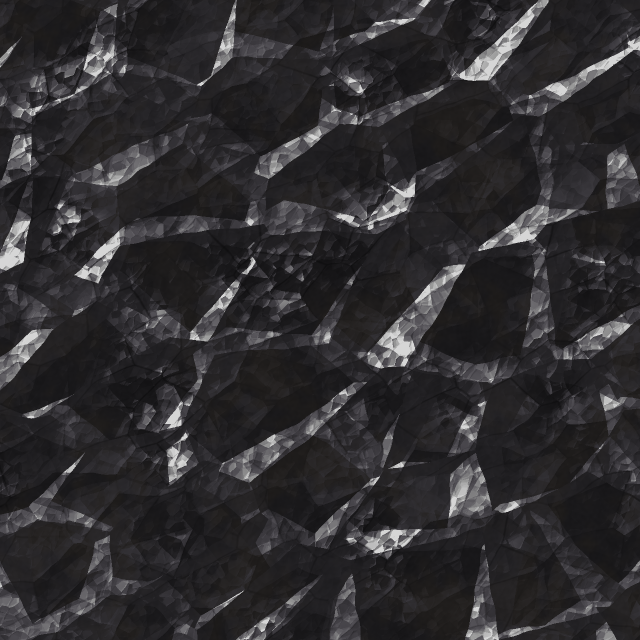
Write a Shadertoy shader that draws this texture.

```glsl
#define PLATE_SCALE 5.6
#define SHARD_SCALE 11.0
#define CHIP_SCALE 27.0
#define GLINT_SCALE 62.0
#define BEVEL_WIDTH 0.20
#define LIGHT_DIR vec2(0.88, -0.47)
#define LIGHT_GAIN 1.2
#define SHADOW_TONE 0.108
#define COOL_TINT vec3(1.0, 0.965, 1.05)
#define WARM_TINT vec3(1.08, 0.99, 0.93)
#define SAMPLES 2

struct Facet {
    vec2 tilt;    // random lean of the flat top
    vec2 ridge;   // slope of the bevel, zero on the flat top
    float bevel;  // 1 on a bevel
    float border; // distance to the cell border
};

vec2 hash2(vec2 p) {
    vec3 a = fract(p.xyx * vec3(0.1031, 0.1030, 0.0973));
    a += dot(a, a.yzx + 33.33);
    return fract((a.xx + a.yz) * a.zy);
}

float cornerSlope(vec2 cell, vec2 f, vec2 corner) {
    return dot(hash2(cell + corner) * 2.0 - 1.0, f - corner);
}

float gradientNoise(vec2 p) {
    vec2 i = floor(p), f = fract(p);
    vec2 u = f * f * f * (f * (f * 6.0 - 15.0) + 10.0);
    float low = mix(cornerSlope(i, f, vec2(0, 0)), cornerSlope(i, f, vec2(1, 0)), u.x);
    float high = mix(cornerSlope(i, f, vec2(0, 1)), cornerSlope(i, f, vec2(1, 1)), u.x);
    return mix(low, high, u.y);
}

vec2 noisePair(vec2 p) {
    return vec2(gradientNoise(p), gradientNoise(p + 41.7));
}

mat2 stretchedGrid(float angle, float scale, float stretch) {
    float c = cos(angle), s = sin(angle);
    return scale * mat2(c, -s * stretch, s, c * stretch);
}

// Voronoi cells with flat tops and tapering bevels along their borders
Facet facets(vec2 p, mat2 grid, float seed) {
    vec2 q = grid * p + seed;
    vec2 base = floor(q), home = base, toHome = vec2(0.0);
    float nearest = 1e3;
    for (int y = -1; y <= 1; y++)
    for (int x = -1; x <= 1; x++) {
        vec2 cell = base + vec2(x, y);
        vec2 toSeed = cell + hash2(cell) - q;
        float d = dot(toSeed, toSeed);
        if (d < nearest) { nearest = d; home = cell; toHome = toSeed; }
    }

    float deepest = 1e3, border = 1e3;
    vec2 slope = vec2(0.0);
    for (int y = -2; y <= 2; y++)
    for (int x = -2; x <= 2; x++) {
        if (x == 0 && y == 0) continue;
        vec2 cell = home + vec2(x, y);
        vec2 toSeed = cell + hash2(cell) - q;
        vec2 middle = 0.5 * (toHome + toSeed);
        vec2 normal = normalize(toSeed - toHome);
        float along = dot(middle, vec2(-normal.y, normal.x));
        vec2 pick = hash2(home * 1.37 + cell * 0.73 + 5.1);
        float d = dot(middle, normal);
        float width = BEVEL_WIDTH * (pick.x * 1.6 - 0.3 + 1.2 * along);
        border = min(border, d);
        if (d - width < deepest) {
            deepest = d - width;
            slope = normalize(normal * grid) * (0.5 + 0.6 * pick.y);
        }
    }
    float bevel = step(deepest, 0.0);
    return Facet(hash2(home + 17.3) * 2.0 - 1.0, slope * bevel, bevel, border);
}

vec3 crumpledRock(vec2 uv) {
    vec2 p = uv + 0.010 * noisePair(uv * 7.0) + 0.004 * noisePair(uv * 31.0);

    // Large plates lean to the right, smaller levels splinter them
    mat2 plateGrid = PLATE_SCALE * mat2(1.0, 0.0, -0.35, 1.2);
    Facet plate = facets(p, plateGrid, 3.0);
    Facet shard = facets(p, stretchedGrid(0.6, SHARD_SCALE, 1.6), 19.0);
    Facet chip = facets(p, stretchedGrid(-0.5, CHIP_SCALE, 1.5), 37.0);
    Facet glint = facets(p, stretchedGrid(0.9, GLINT_SCALE, 1.5), 71.0);

    // Splintered zones against calm plate tops
    float patches = smoothstep(-0.05, 0.4, gradientNoise(uv * 6.0 + 8.0));
    float rough = min(0.16 + 0.8 * patches + 0.32 * plate.bevel, 1.0);

    vec2 slope = plate.ridge + 0.18 * plate.tilt;
    slope += (0.3 + 0.7 * rough) * (0.45 * shard.tilt + 0.5 * shard.ridge);
    slope += rough * (0.65 * chip.tilt + 0.45 * chip.ridge);
    slope += rough * (0.55 * glint.tilt + 0.3 * glint.ridge);

    // Diffuse grey with a steep rise to glints
    float light = LIGHT_GAIN * dot(slope, LIGHT_DIR);
    float lit = max(light, 0.0);
    float tone = SHADOW_TONE + 0.13 * max(light + 0.18, 0.0) + 0.09 * lit * lit * lit;
    tone += 0.04 * plate.bevel + 0.018 * min(light, 0.0);

    // Cloudy mottling and hairline cracks
    float clouds = gradientNoise(uv * 9.0) + 0.6 * gradientNoise(uv * 43.0);
    tone += 0.025 * clouds + 0.012 * gradientNoise(uv * 150.0);
    float crack = 1.0 - smoothstep(0.0, 0.035, shard.border);
    tone *= 1.0 - 0.35 * rough * crack;
    tone = clamp(tone, 0.055, 0.84);

    float warmth = (1.0 - rough) * smoothstep(-0.2, 0.3, clouds) * (1.0 - smoothstep(0.12, 0.2, tone));
    vec3 tint = mix(COOL_TINT, WARM_TINT, warmth);
    return tone * mix(tint, vec3(1.0), smoothstep(0.2, 0.6, tone));
}

void mainImage(out vec4 fragColor, in vec2 fragCoord) {
    // Average a small grid of samples to smooth the facet edges
    vec3 color = vec3(0.0);
    for (int y = 0; y < SAMPLES; y++)
    for (int x = 0; x < SAMPLES; x++) {
        vec2 offset = (vec2(x, y) + 0.5) / float(SAMPLES) - 0.5;
        color += crumpledRock((fragCoord + offset) / iResolution.y);
    }
    fragColor = vec4(color / float(SAMPLES * SAMPLES), 1.0);
}
```
